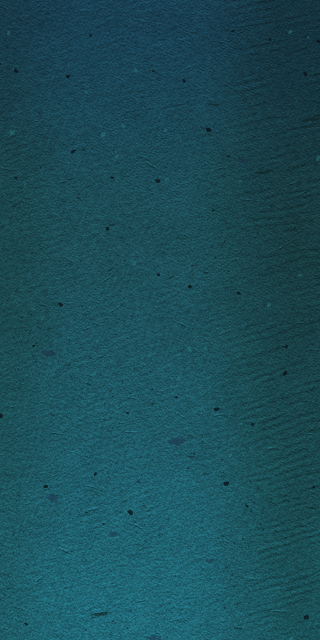
Give the GLSL for this texture, as a Shadertoy shader.

```glsl
// Aged teal paper: a vertical blue-green gradient with darker sides, crisp fine
// grain and thin broken ridges along the right. Hashed cell grids scatter
// specks, nicks, smudges, stains, pale flecks and short creases over the sheet.

const vec3 BOTTOM_TEAL = vec3(0.122, 0.408, 0.468);
const vec3 LOWER_TEAL  = vec3(0.117, 0.358, 0.408);
const vec3 UPPER_TEAL  = vec3(0.110, 0.303, 0.342);
const vec3 TOP_BLUE    = vec3(0.095, 0.252, 0.325);
const vec3 SPECK_INK   = vec3(0.035, 0.075, 0.100);
const vec3 SMUDGE_INK  = vec3(0.060, 0.130, 0.125);
const vec3 STAIN_PLUM  = vec3(0.110, 0.170, 0.270);
const vec3 FLECK_PALE  = vec3(0.190, 0.490, 0.520);

const float GRAIN_CELLS  = 235.0;  // finest grain cells across the width
const float GRAIN_DEPTH  = 0.40;
const float FIBRE_DEPTH  = 0.13;
const float MOTTLE_DEPTH = 0.12;
const float RIDGE_PERIOD = 0.024;
const float RIDGE_SLOPE  = 0.22;
const float RIDGE_DEPTH  = 0.15;
const float CREASE_DEPTH = 0.24;
const float EDGE         = 0.0013; // softness of scattered marks

float hash(vec2 p) {
    return fract(sin(dot(p, vec2(127.1, 311.7))) * 43758.5453);
}

float noise(vec2 p) {
    vec2 i = floor(p), f = fract(p);
    f = f * f * (3.0 - 2.0 * f);
    return mix(mix(hash(i), hash(i + vec2(1, 0)), f.x),
               mix(hash(i + vec2(0, 1)), hash(i + vec2(1, 1)), f.x), f.y);
}

float fbm(vec2 p) {
    float sum = 0.0, gain = 0.5;
    for (int i = 0; i < 4; i++) {
        sum += gain * noise(p);
        p = p * 2.03 + 17.3;
        gain *= 0.5;
    }
    return sum;
}

// Coverage of ragged ellipses placed at random, at most one per grid cell
float scatter(vec2 p, float cells, float density, vec2 size, float spread, float seed) {
    vec2 home = floor(p * cells);
    float ragged = (noise(p * 130.0 + seed) - 0.5) * 1.3;
    float cover = 0.0;
    for (int j = -1; j <= 1; j++)
    for (int i = -1; i <= 1; i++) {
        vec2 id = home + vec2(i, j);
        vec2 key = id + seed;
        if (hash(key) > density) continue;
        vec2 centre = (id + vec2(hash(key + 3.1), hash(key + 5.7))) / cells;
        float angle = (hash(key + 9.2) - 0.5) * spread;
        float c = cos(angle), s = sin(angle);
        vec2 radii = size * mix(0.4, 1.0, hash(key + 12.4));
        vec2 q = mat2(c, -s, s, c) * (p - centre);
        float d = (length(q / radii) - 1.0 + ragged) * radii.y;
        cover = max(cover, 1.0 - smoothstep(-EDGE, EDGE, d));
    }
    return cover;
}

// Base colour by height, darkened towards the sides
vec3 paperColour(vec2 uv) {
    vec3 colour = mix(BOTTOM_TEAL, LOWER_TEAL, smoothstep(0.0, 0.34, uv.y));
    colour = mix(colour, UPPER_TEAL, smoothstep(0.22, 0.65, uv.y));
    colour = mix(colour, TOP_BLUE, smoothstep(0.62, 1.0, uv.y));
    float right = smoothstep(0.55, 0.95, uv.x);
    float left = 1.0 - smoothstep(0.0, 0.25, uv.x);
    float side = max(right, 0.6 * left);
    colour *= 1.0 - 0.22 * right - 0.10 * left;
    return colour * mix(vec3(1.0), vec3(1.07, 1.0, 0.95), side);
}

// Thin wavering lines that break off at random, on the right only
float ridges(vec2 p) {
    float bend = 0.05 * noise(p * vec2(3.0, 4.0)) + 0.010 * noise(p * 19.0);
    float phase = (p.y - RIDGE_SLOPE * p.x + bend) / RIDGE_PERIOD;
    float wave = sin(6.2832 * phase);
    float groove = smoothstep(0.45, 1.0, wave) - 0.5 * smoothstep(0.5, 1.0, -wave);
    float broken = smoothstep(0.35, 0.7, noise(vec2(p.x * 13.0, phase * 0.9) + 40.0));
    return groove * broken * smoothstep(0.68, 0.82, p.x);
}

// Light and dark relief of the surface, centred on zero
float relief(vec2 p) {
    vec2 g = mat2(0.94, 0.34, -0.34, 0.94) * p * GRAIN_CELLS;
    float grain = noise(g) - noise(g + vec2(0.4, -0.9));
    float speckle = noise(g * 1.17 + 71.0) - 0.5;
    vec2 f = p * vec2(60.0, 125.0) + 2.0 * noise(p * 30.0);
    float fibre = noise(f) - noise(f + vec2(0.3, -0.7));
    float mottle = fbm(p * 14.0) - 0.47;
    return GRAIN_DEPTH * (0.6 * grain + 0.7 * speckle) + FIBRE_DEPTH * fibre
         + MOTTLE_DEPTH * mottle - RIDGE_DEPTH * ridges(p);
}

void mainImage(out vec4 fragColor, in vec2 fragCoord) {
    vec2 uv = fragCoord / iResolution.xy;
    vec2 p = fragCoord / iResolution.x;

    // Creases catch light above and cast shade below
    vec2 creaseSize = vec2(0.022, 0.0020);
    vec2 wavy = p + vec2(0.0, 0.012 * noise(p * 28.0));
    float crease = scatter(wavy, 13.0, 0.30, creaseSize, 1.1, 11.0)
                 - scatter(wavy + vec2(0.0, 0.004), 13.0, 0.30, creaseSize, 1.1, 11.0);
    vec3 colour = paperColour(uv) * (1.0 + relief(p) + CREASE_DEPTH * crease);

    // Marks, from the faintest to the darkest; nicks and dust gather in patches
    float patches = smoothstep(0.35, 0.65, noise(p * 5.0 + 9.0));
    colour = mix(colour, FLECK_PALE, 0.40 * scatter(p, 9.0, 0.16, vec2(0.009, 0.006), 3.0, 23.0));
    colour = mix(colour, STAIN_PLUM, 0.45 * scatter(p, 4.0, 0.12, vec2(0.024, 0.012), 0.5, 37.0));
    colour = mix(colour, SMUDGE_INK, 0.60 * scatter(wavy, 6.0, 0.12, vec2(0.028, 0.0045), 0.4, 53.0));
    colour = mix(colour, SMUDGE_INK, 0.55 * patches * scatter(wavy, 18.0, 0.32, vec2(0.011, 0.0024), 1.2, 59.0));
    colour = mix(colour, SPECK_INK, 0.50 * patches * scatter(p, 38.0, 0.22, vec2(0.0035, 0.0024), 3.0, 67.0));
    colour = mix(colour, SPECK_INK, 0.80 * scatter(p, 9.0, 0.16, vec2(0.0085, 0.006), 2.0, 83.0));

    fragColor = vec4(clamp(colour, 0.0, 1.0), 1.0);
}
```
